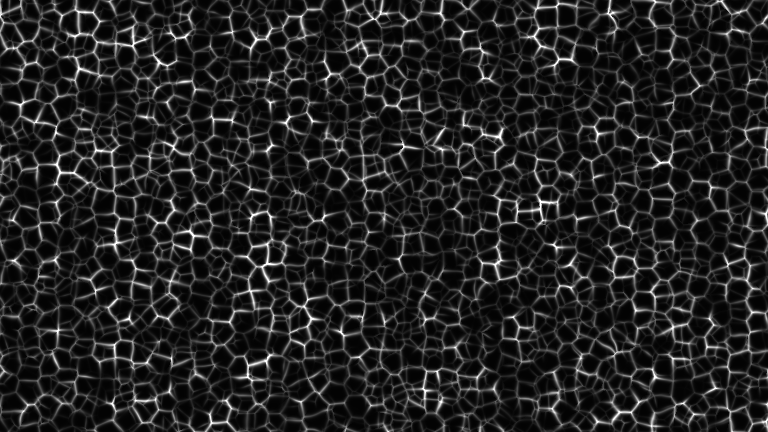
Reproduce this texture procedurally as a Shadertoy shader.

```glsl
float hash(vec2 p) {
    vec3 q = fract(vec3(p.xyx) * 0.1031);
    q += dot(q, q.yzx + 33.33);
    return fract((q.x + q.y) * q.z);
}

float valueNoise(vec2 p) {
    vec2 i = floor(p);
    vec2 f = fract(p);
    f = f * f * (3.0 - 2.0 * f);
    float low = mix(hash(i), hash(i + vec2(1, 0)), f.x);
    float high = mix(hash(i + vec2(0, 1)), hash(i + vec2(1, 1)), f.x);
    return mix(low, high, f.y);
}

// Jittered cell centre; alternate columns are shifted by half a cell
vec2 cellCentre(vec2 id, vec2 jitter, float seed) {
    vec2 rnd = vec2(hash(id + seed), hash(id + seed + 71.7)) - 0.5;
    float stagger = 0.5 * mod(id.x, 2.0);
    return id + 0.5 + vec2(0.0, stagger) + jitter * rnd;
}

// x: distance to the nearest wall, y: closeness measure to a junction
vec2 cellWalls(vec2 p, vec2 jitter, float seed) {
    vec2 base = floor(p);
    vec3 nearest = vec3(1e3);
    vec2 first = vec2(0.0);
    vec2 second = vec2(0.0);
    for (int y = -2; y <= 2; y++) {
        for (int x = -2; x <= 2; x++) {
            vec2 toCentre = cellCentre(base + vec2(x, y), jitter, seed) - p;
            float d = dot(toCentre, toCentre);
            if (d < nearest.x) {
                nearest = vec3(d, nearest.xy);
                second = first;
                first = toCentre;
            } else if (d < nearest.y) {
                nearest = vec3(nearest.x, d, nearest.y);
                second = toCentre;
            } else {
                nearest.z = min(nearest.z, d);
            }
        }
    }
    float wall = (nearest.y - nearest.x) / (2.0 * distance(first, second));
    float junction = sqrt(nearest.z) - sqrt(nearest.x);
    return vec2(wall, junction);
}

// Rounded bright core with an exponential halo
float glow(float d, float core, float falloff) {
    return exp((core - length(vec2(d, core))) / falloff);
}

float web(vec2 p, vec2 jitter, float seed, float faint, float bright) {
    vec2 walls = cellWalls(p, jitter, seed);
    float patchy = valueNoise(p * 1.35 + seed);
    float strength = mix(faint, bright, patchy * patchy);
    float knot = 0.65 * glow(walls.y, 0.04, 0.07);
    return strength * glow(walls.x, 0.04, 0.052) * (1.0 + knot);
}

void mainImage(out vec4 fragColor, in vec2 fragCoord) {
    const float rows = 22.5;
    vec2 p = fragCoord / iResolution.y * rows + 40.0;

    // Gentle bending of the walls
    vec2 bend = vec2(valueNoise(p * 1.6), valueNoise(p * 1.6 + 37.0)) - 0.5;
    p += 0.16 * bend;

    // Main web over a dimmer, finer one
    float mainWeb = web(p, vec2(0.48, 0.72), 3.0, 0.09, 0.98);
    float ghostWeb = web(p * 1.25 + 9.4, vec2(0.8), 19.0, 0.0, 0.36);

    // Broad drift in brightness
    float drift = mix(0.8, 1.2, valueNoise(p * 0.22));
    float light = 0.012 + drift * (mainWeb + ghostWeb);
    fragColor = vec4(vec3(clamp(light, 0.0, 1.0)), 1.0);
}
```
